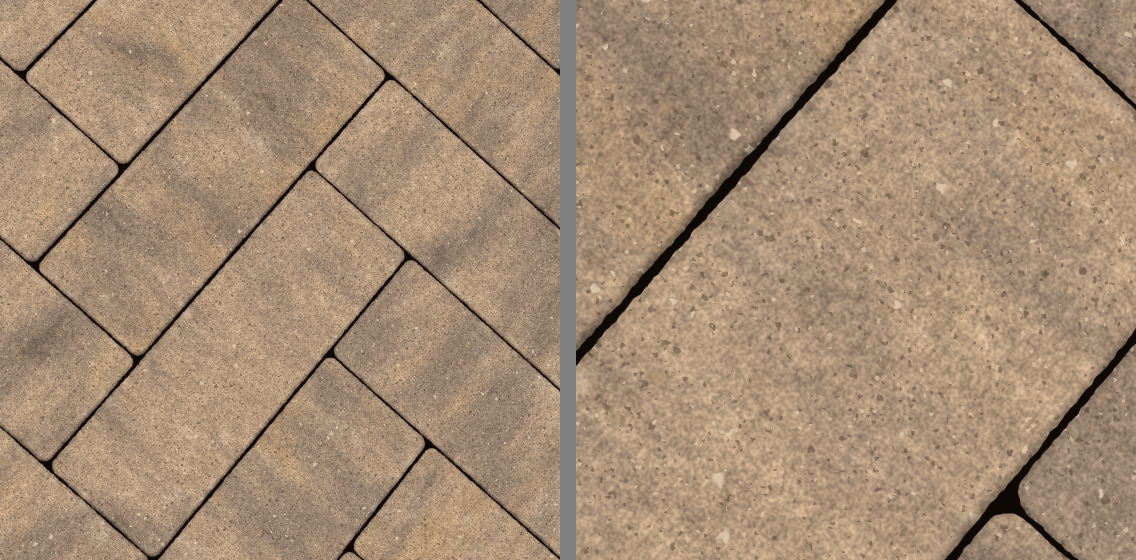
Left: the whole. Right: its middle third, enlarged.
Write a Shadertoy shader that draws this texture.

```glsl
// Herringbone paving of weathered tan concrete blocks, three to one, seen at a slight tilt.

const vec3 TAN = vec3(0.715, 0.605, 0.495);
const vec3 GREY = vec3(0.56, 0.485, 0.42);
const vec3 OCHRE = vec3(0.72, 0.58, 0.43);
const vec3 PALE = vec3(0.88, 0.79, 0.68);
const vec3 PIT = vec3(0.34, 0.27, 0.21);
const vec3 JOINT = vec3(0.06, 0.035, 0.02);

vec2 hash22(vec2 p) {
    vec3 q = fract(p.xyx * vec3(0.1031, 0.1030, 0.0973));
    q += dot(q, q.yzx + 33.33);
    return fract((q.xx + q.yz) * q.zy);
}

float cornerSlope(vec2 cell, vec2 offset) {
    float angle = 6.28318 * hash22(cell).x;
    return dot(vec2(cos(angle), sin(angle)), offset);
}

// Gradient noise, roughly -1 to 1
float noise(vec2 p) {
    vec2 i = floor(p), f = fract(p);
    vec2 u = f * f * f * (f * (f * 6.0 - 15.0) + 10.0);
    vec2 e = vec2(1.0, 0.0);
    float low = mix(cornerSlope(i, f), cornerSlope(i + e, f - e), u.x);
    float high = mix(cornerSlope(i + e.yx, f - e.yx), cornerSlope(i + 1.0, f - 1.0), u.x);
    return 1.4 * mix(low, high, u.y);
}

float fbm(vec2 p) {
    float sum = 0.0, amplitude = 0.6;
    for (int i = 0; i < 4; i++) {
        sum += amplitude * noise(p);
        p = mat2(1.6, 1.2, -1.2, 1.6) * p + 17.3;
        amplitude *= 0.55;
    }
    return sum;
}

// Scattered ragged spots, at most one in each cell
float flecks(vec2 p, float density) {
    p += 0.2 * vec2(noise(p * 2.7), noise(p * 2.7 + 19.0));
    vec2 cell = floor(p);
    vec2 pick = hash22(cell + 7.0);
    vec2 center = 0.35 + 0.3 * hash22(cell + 71.0);
    float radius = mix(0.13, 0.36, pick.y * pick.y);
    float spot = 1.0 - smoothstep(radius * 0.5, radius, length(fract(p) - center));
    return spot * step(pick.x, density);
}

float roundedBox(vec2 p, vec2 halfSize, float radius) {
    vec2 q = abs(p) - halfSize + radius;
    return length(max(q, 0.0)) + min(max(q.x, q.y), 0.0) - radius;
}

// Canvas position to paving units, one block width each
vec2 pavingPlane(vec2 p) {
    vec2 center = vec2(0.405, 0.534);
    vec2 axisS = vec2(0.1844, -0.1615), axisT = vec2(0.1635, 0.188);
    vec2 tilt = vec2(0.0036, 0.0255);
    mat2 frame = mat2(axisS - tilt.x * p, axisT - tilt.y * p);
    return inverse(frame) * (p - center) + vec2(0.0, 2.0);
}

// Lower corner in xy and size in zw of the block that covers a point
vec4 herringbone(vec2 p) {
    vec2 cell = floor(p);
    float phase = mod(cell.x + cell.y, 6.0);
    return phase < 3.0 ? vec4(cell - vec2(0.0, phase), 1.0, 3.0)
                       : vec4(cell - vec2(phase - 3.0, 0.0), 3.0, 1.0);
}

// Streaks run across the block; q is (across, along)
vec3 stoneColor(vec2 q, vec2 p, vec2 seed) {
    vec2 local = q + 40.0 * seed;
    float streak = fbm(local * vec2(0.8, 2.3));
    float rust = fbm(local * vec2(1.1, 2.0) + 90.0);
    float mottle = fbm(local * vec2(6.0, 10.0));
    float bloom = fbm(local * vec2(2.2, 3.6) + 50.0);
    float grit = 0.8 * noise(p * 27.0) + noise(p * 58.0 + 9.0) + 1.2 * noise(p * 104.0 + 5.0);

    vec3 color = mix(TAN, OCHRE, 0.65 * smoothstep(-0.2, 0.6, rust + 0.7 * (seed.y - 0.6)));
    color = mix(color, GREY, 0.75 * smoothstep(-0.15, 0.6, streak + 0.7 * (seed.x - 0.55)));
    color = mix(color, PALE, 0.3 * smoothstep(0.15, 0.7, bloom));
    color *= 1.0 + 0.14 * mottle + 0.125 * grit;

    // Stains, clustered pits and exposed aggregate
    float stain = smoothstep(0.35, 0.75, streak + 0.5 * mottle);
    color *= 1.0 - 0.2 * stain;
    float pitting = 0.2 + 0.35 * mottle;
    color = mix(color, PIT, 0.5 * flecks(p * 27.0, pitting));
    color = mix(color, PIT, 0.5 * flecks(p * 46.0 + 13.0, pitting));
    color = mix(color, OCHRE, 0.5 * flecks(p * 15.0 + 5.0, 0.06));
    color = mix(color, PALE, 0.7 * flecks(p * 44.0 + 57.0, 0.1));
    return mix(color, PALE, 0.85 * flecks(p * 19.0 + 31.0, 0.04 + 0.1 * bloom));
}

void mainImage(out vec4 fragColor, in vec2 fragCoord) {
    vec2 p = pavingPlane(fragCoord / iResolution.xy);
    float pixel = 3.2 / iResolution.y;

    vec4 block = herringbone(p);
    vec2 local = p - block.xy;
    vec2 centered = local - 0.5 * block.zw;
    vec2 seed = hash22(block.xy + 13.0);

    // Joints are narrow, uneven and a little ragged
    vec2 gap = vec2(0.0115, 0.0075) * mix(0.8, 1.15, seed.y);
    float edge = roundedBox(centered, 0.5 * block.zw - gap, 0.07);
    edge += 0.004 * noise(p * 4.0) + 0.003 * noise(p * 17.0) + 0.003 * noise(p * 50.0);

    vec2 grain = block.z < block.w ? local : local.yx;
    vec3 stone = stoneColor(grain, p, seed);

    // Worn pale rim, then a narrow bevel that is darker on the lower sides
    float rim = smoothstep(-0.07, -0.02, edge) * smoothstep(0.1, 0.6, noise(p * 7.0 + 3.0));
    stone = mix(stone, PALE, 0.35 * rim);
    vec2 side = centered / block.zw;
    float lowerSide = smoothstep(-0.3, 0.6, side.x - side.y);
    stone *= 1.0 - mix(0.1, 0.35, lowerSide) * smoothstep(-0.03, 0.0, edge);

    vec3 color = mix(stone, JOINT, smoothstep(-pixel, pixel, edge));
    fragColor = vec4(clamp(color, 0.0, 1.0), 1.0);
}
```
